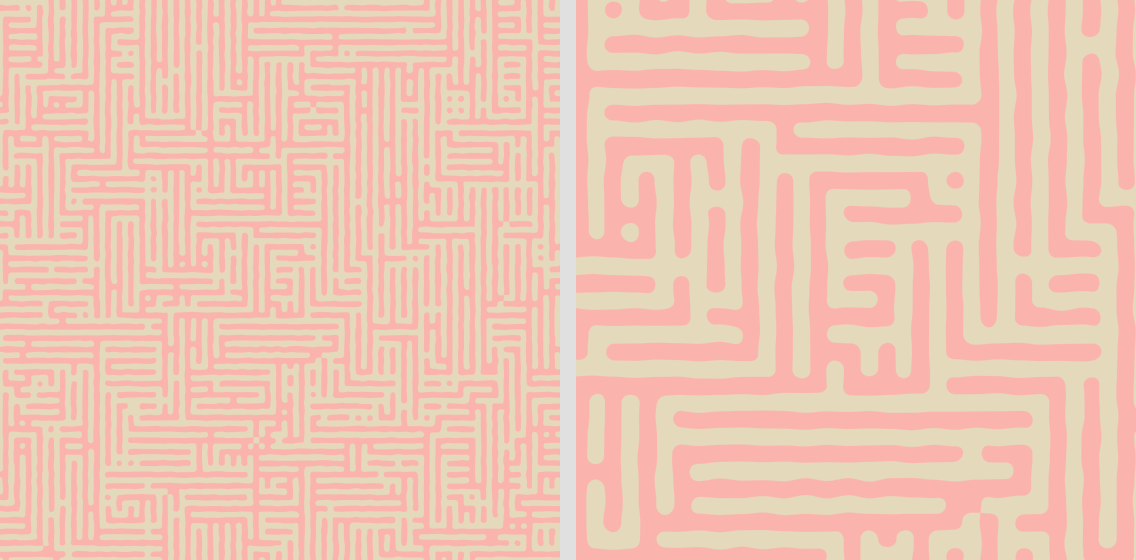
Left: the whole. Right: its middle third, enlarged.
Write a Shadertoy shader that draws this pattern.

```glsl
// Two-tone labyrinth of interlocking rounded corridors, half pink and half sand.

const vec3 PINK = vec3(0.985, 0.706, 0.678);
const vec3 SAND = vec3(0.898, 0.851, 0.737);
const float CELLS = 98.4;        // grid cells across the canvas, two per stripe pair
const float RUN_LENGTH = 10.0;   // extent of a domain along its stripes, in cells
const float RUN_WIDTH = 4.5;     // extent of a domain across its stripes, in cells
const float BORDER_JITTER = 0.3; // raggedness of the borders between domains
const float FLIP_RATE = 0.035;   // share of links turned against their domain
const float FILL_RATE = 0.007;   // share of nodes swallowed by the other colour
const float WOBBLE = 0.22;       // waviness of the outlines, in cells
const float WOBBLE_FREQ = 0.8;   // waves per cell
const float EDGE_PIXELS = 1.15;  // width of the smoothed outline

// Integer hash of a grid point and a channel, in 0..1
float hash(ivec2 p, int channel) {
    uint h = uint(p.x) * 1597334677u ^ uint(p.y) * 3812015801u;
    h ^= uint(channel) * 2654435769u;
    h = (h ^ (h >> 16)) * 2146121005u;
    h = (h ^ (h >> 15)) * 2221713035u;
    h ^= h >> 16;
    return float(h >> 8) / 16777216.0;
}

float valueNoise(vec2 p, int channel) {
    ivec2 i = ivec2(floor(p));
    vec2 f = smoothstep(0.0, 1.0, fract(p));
    float low = mix(hash(i, channel), hash(i + ivec2(1, 0), channel), f.x);
    float high = mix(hash(i + ivec2(0, 1), channel), hash(i + ivec2(1, 1), channel), f.x);
    return mix(low, high, f.y);
}

// Whether the corridors run horizontally at a grid point
bool isHorizontal(ivec2 cell) {
    vec2 p = vec2(cell) + 0.37;
    float across = valueNoise(p / vec2(RUN_LENGTH, RUN_WIDTH), 1);
    float upward = valueNoise(p / vec2(RUN_WIDTH, RUN_LENGTH), 2);
    float jitter = BORDER_JITTER * (hash(cell, 3) - 0.5);
    bool flipped = hash(cell, 4) < FLIP_RATE;
    return (across - upward + jitter > 0.0) != flipped;
}

// 1 for pink, 0 for sand: odd nodes are pink, even nodes are sand,
// and each link between them joins one of the two pairs it separates
float cellTone(ivec2 cell) {
    bool oddX = (cell.x & 1) == 1;
    bool oddY = (cell.y & 1) == 1;
    bool pink;
    if (oddX == oddY) {
        pink = oddX != (hash(cell, 5) < FILL_RATE);
    } else {
        pink = oddY == isHorizontal(cell);
    }
    return pink ? 1.0 : 0.0;
}

// Smooth blend of the four nearest cells; its 0.5 contour has round ends
float mazeField(vec2 p) {
    ivec2 i = ivec2(floor(p));
    vec2 f = smoothstep(0.0, 1.0, fract(p));
    float low = mix(cellTone(i), cellTone(i + ivec2(1, 0)), f.x);
    float high = mix(cellTone(i + ivec2(0, 1)), cellTone(i + ivec2(1, 1)), f.x);
    return mix(low, high, f.y);
}

void mainImage(out vec4 fragColor, in vec2 fragCoord) {
    vec2 p = fragCoord / min(iResolution.x, iResolution.y) * CELLS;

    // Uneven, hand-cut outlines
    vec2 wave = vec2(valueNoise(p * WOBBLE_FREQ, 6), valueNoise(p * WOBBLE_FREQ, 7));
    float field = mazeField(p + WOBBLE * (wave - 0.5));

    // Edge smoothing over about one pixel
    float slope = max(length(vec2(dFdx(field), dFdy(field))), 0.001);
    float pinkness = clamp(0.5 + (field - 0.5) / (slope * EDGE_PIXELS), 0.0, 1.0);

    fragColor = vec4(mix(SAND, PINK, pinkness), 1.0);
}
```
